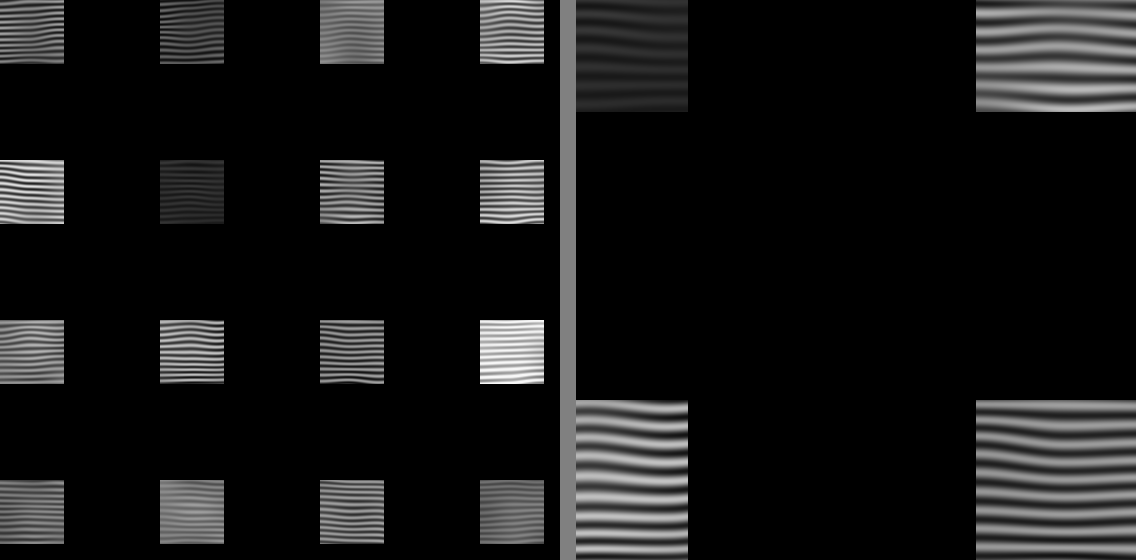
Left, the full canvas; right, a detail of the centre.
Give the GLSL for this pattern, as a WebGL 1 fragment shader.

```glsl
precision highp float;
// Grey squares on black, each filled with fine, slightly wavering scan lines.
// A repeated box mask holds cosine stripes; value noise bends the stripes and
// fades their contrast, and each square has its own brightness and contrast.

uniform vec2 u_resolution;

const float TAU = 6.2831853;
const float REPEATS = 3.5;                  // cells across and down
const float SQUARE_SIZE = 0.4;              // side, in cells
const vec2 GRID_ORIGIN = vec2(0.0, 0.1);    // lower left square, in cells
const float STRIPES = 10.7;                 // lines per square
const float STRIPE_PHASE = 0.4;             // first line above the lower edge
const float BEND = 0.75;                    // stripe warp, in stripe periods
const float TILT = 0.35;                    // largest slope, in stripe periods
const float SHADE = 0.16;                   // soft brightness drift
const float MIN_CONTRAST = 0.5;
const float MAX_CONTRAST = 1.25;

// One line per row of squares, top row first.
const mat4 BRIGHTNESS = mat4(
  0.36, 0.23, 0.44, 0.50,
  0.56, 0.15, 0.42, 0.52,
  0.47, 0.45, 0.38, 0.80,
  0.38, 0.45, 0.45, 0.41);
const mat4 CONTRAST = mat4(
  0.22, 0.16, 0.10, 0.30,
  0.32, 0.06, 0.24, 0.36,
  0.22, 0.28, 0.24, 0.20,
  0.18, 0.10, 0.28, 0.09);

float hash(vec2 p) {
  vec3 q = fract(p.xyx * 0.1031);
  q += dot(q, q.yzx + 33.33);
  return fract((q.x + q.y) * q.z);
}

float valueNoise(vec2 p) {
  vec2 i = floor(p);
  vec2 f = fract(p);
  f = f * f * (3.0 - 2.0 * f);
  float low = mix(hash(i), hash(i + vec2(1.0, 0.0)), f.x);
  float high = mix(hash(i + vec2(0.0, 1.0)), hash(i + vec2(1.0, 1.0)), f.x);
  return mix(low, high, f.y);
}

// Selects one of four entries by index.
vec4 pick(float index) {
  return 1.0 - step(0.5, abs(vec4(0.0, 1.0, 2.0, 3.0) - index));
}

float stripedTone(vec2 p, vec2 cell) {
  vec4 column = pick(cell.x);
  vec4 row = pick(3.0 - cell.y);
  float brightness = dot(column, BRIGHTNESS * row);
  float contrast = dot(column, CONTRAST * row);

  // Noise is offset per cell so that no two squares agree.
  vec2 seed = cell * 17.0 + 40.0;
  float bend = BEND * (valueNoise(p * vec2(2.2, 2.6) + seed) - 0.5);
  float tilt = TILT * (2.0 * hash(seed + 5.0) - 1.0) * (p.x - 0.5);
  float fade = valueNoise(p * vec2(2.0, 1.6) + seed + 120.0);
  float drift = valueNoise(p * vec2(1.7, 1.9) + seed + 240.0) - 0.5;

  float wave = cos(TAU * (p.y * STRIPES - STRIPE_PHASE + bend + tilt));
  contrast *= mix(MIN_CONTRAST, MAX_CONTRAST, fade);
  brightness *= 1.0 + 2.0 * SHADE * drift;
  return clamp(brightness + contrast * wave, 0.03, 0.97);
}

void main() {
  vec2 uv = gl_FragCoord.xy / u_resolution;
  float margin = 0.5 * (1.0 - SQUARE_SIZE);

  // Centre each square in its cell so that its edges stay clear of the seams.
  vec2 grid = uv * REPEATS - GRID_ORIGIN + margin;
  vec2 cell = floor(grid);
  vec2 local = fract(grid);

  // Box coverage, smoothed over one pixel.
  vec2 pixel = REPEATS / u_resolution;
  vec2 inside = 0.5 * SQUARE_SIZE - abs(local - 0.5);
  vec2 coverage = clamp(inside / pixel + 0.5, 0.0, 1.0);

  float tone = stripedTone((local - margin) / SQUARE_SIZE, cell);
  gl_FragColor = vec4(vec3(tone * coverage.x * coverage.y), 1.0);
}
```
